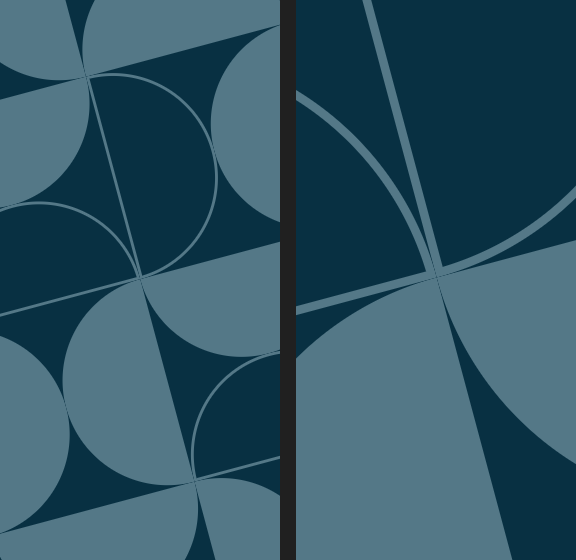
Left: the whole. Right: its middle third, enlarged.
Reproduce this pattern procedurally as a WebGL 2 fragment shader.

```glsl
#version 300 es
precision highp float;
// Tilted grid of half discs, one on each grid edge, some drawn as outlines only.

uniform vec2 u_resolution;
out vec4 fragColor;

const vec3 NAVY = vec3(0.03, 0.19, 0.26);
const vec3 SLATE = vec3(0.33, 0.47, 0.53);
const float TILT = radians(15.0);
const float SPACING = 0.7487;               // grid step, in canvas widths
const float LINE_WIDTH = 0.0102;            // outline width, in canvas widths
const vec2 NODE_SHIFT = vec2(0.0008, 0.003); // central node from canvas centre
const float OUTLINE_PERIOD = 4.0;           // diagonals between outlined halves

// Signed distance to a half disc of radius 0.5; p.x is depth from its flat side.
float halfDisc(vec2 p) {
    return max(length(p) - 0.5, -p.x);
}

// Coverage of the half disc on one edge, filled or stroked inside its rim.
float edgeShape(vec2 p, vec2 edge, float outlinePhase, float pixel) {
    float d = halfDisc(p);
    float halfLine = 0.5 * LINE_WIDTH / SPACING;
    bool outlined = mod(edge.x - edge.y + 0.5, OUTLINE_PERIOD) - 0.5 == outlinePhase;
    if (outlined) d = abs(d + halfLine) - halfLine;
    return clamp(0.5 - d / pixel, 0.0, 1.0);
}

// +1 on odd edges, -1 on even ones: halves alternate sides like a checkerboard.
float bulgeSide(vec2 edge) {
    return 2.0 * mod(edge.x + edge.y, 2.0) - 1.0;
}

void main() {
    // Grid space: x runs along the rising rows, y runs down the columns.
    vec2 p = (gl_FragCoord.xy - 0.5 * u_resolution) / u_resolution.x - NODE_SHIFT;
    float c = cos(TILT), s = sin(TILT);
    vec2 q = vec2(dot(p, vec2(c, s)), dot(p, vec2(s, -c))) / SPACING;
    float pixel = 1.0 / (u_resolution.x * SPACING);

    vec2 cell = floor(q);
    vec2 node = floor(q + 0.5);
    vec2 along = q - cell - 0.5;
    vec2 offset = q - node;

    // Nearest column edge: odd halves bulge to the right.
    vec2 columnEdge = vec2(node.x, cell.y);
    vec2 columnPos = vec2(offset.x * bulgeSide(columnEdge), along.y);
    float ink = edgeShape(columnPos, columnEdge, 1.0, pixel);

    // Nearest row edge: odd halves bulge upward.
    vec2 rowEdge = vec2(cell.x, node.y);
    vec2 rowPos = vec2(-offset.y * bulgeSide(rowEdge), along.x);
    ink = max(ink, edgeShape(rowPos, rowEdge, 3.0, pixel));

    fragColor = vec4(mix(NAVY, SLATE, ink), 1.0);
}
```
